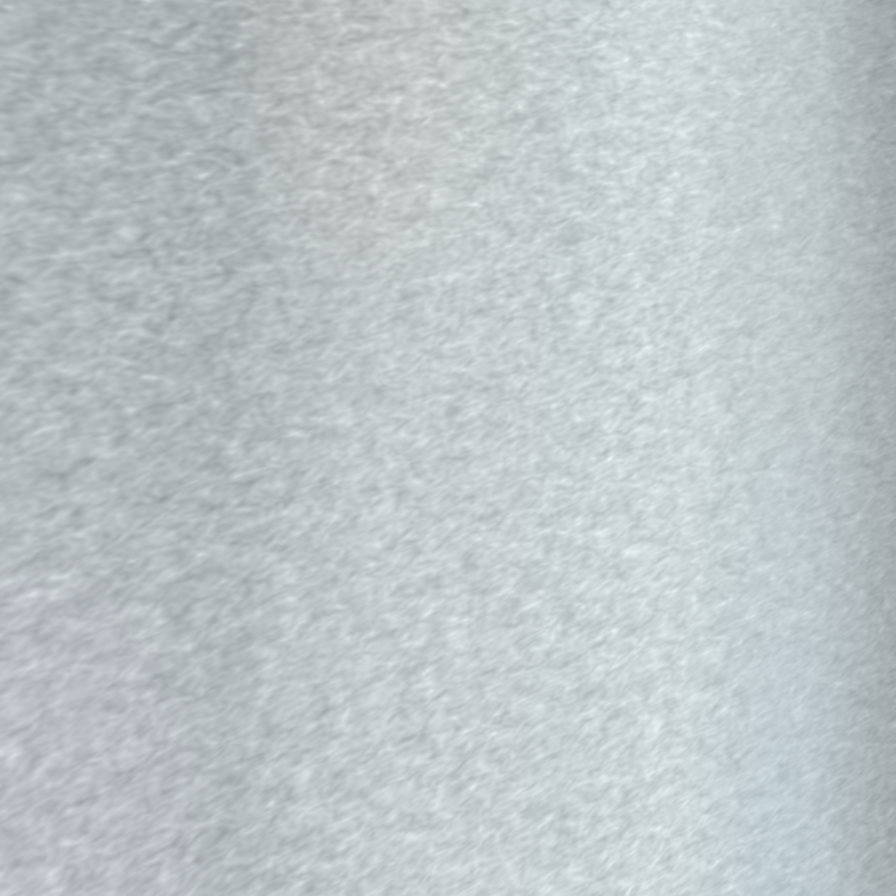
A WebGL 1 fragment shader for this texture:

```glsl
precision highp float;
// Brushed, mottled silver sheet with soft vertical bands of light and slanting grain.

uniform vec2 u_resolution;

// Tints are offsets added to the red-based brightness.
const vec3 SILVER_TINT = vec3(0.0, 0.029, 0.036);
const vec3 LAVENDER_TINT = vec3(0.002, -0.005, 0.013);
const vec3 BLUE_TINT = vec3(-0.018, 0.0, 0.016);
const vec3 WARM_TINT = vec3(0.007, -0.001, -0.010);
const vec3 MINT_TINT = vec3(-0.005, 0.004, 0.002);

const float LEFT_LIGHT = 0.700;     // brightness of the dim left side
const float CENTRE_RISE = 0.074;    // gain from left to centre
const float RIDGE_RISE = 0.036;     // gain towards the bright band
const float RIDGE_X = 0.785;        // where the bright band ends
const float EDGE_SHADE = 0.125;     // darkening at the right edge

const float SLOPE_TOP = 0.02;       // grain slope at the top
const float SLOPE_BOTTOM = 0.56;    // grain slope at the bottom
const float SLOPE_BEND = 0.18;      // extra tilt towards the right
const vec2 GRAIN_FREQ = vec2(35.0, 76.0);
const float MOTTLE_AMOUNT = 0.076;
const float GRAIN_AMOUNT = 0.104;
const float FINE_AMOUNT = 0.084;
const float GLINT_AMOUNT = 0.14;

vec2 hashGradient(vec2 cell) {
  vec2 h = vec2(dot(cell, vec2(127.1, 311.7)), dot(cell, vec2(269.5, 183.3)));
  return 2.0 * fract(sin(h) * 43758.547) - 1.0;
}

float gradientNoise(vec2 p) {
  vec2 i = floor(p);
  vec2 f = p - i;
  vec2 w = f * f * f * (f * (f * 6.0 - 15.0) + 10.0);
  float a = dot(hashGradient(i), f);
  float b = dot(hashGradient(i + vec2(1.0, 0.0)), f - vec2(1.0, 0.0));
  float c = dot(hashGradient(i + vec2(0.0, 1.0)), f - vec2(0.0, 1.0));
  float d = dot(hashGradient(i + vec2(1.0, 1.0)), f - vec2(1.0, 1.0));
  return mix(mix(a, b, w.x), mix(c, d, w.x), w.y);
}

// Stretched coordinates whose level lines tilt more towards the bottom
// and whose marks shorten towards the right.
vec2 grainSpace(vec2 p) {
  float slope = mix(SLOPE_BOTTOM, SLOPE_TOP, p.y);
  float along = p.x + 0.45 * p.x * p.x + 0.35 * p.y;
  float across = p.y - p.x * (slope + SLOPE_BEND * p.x);
  return vec2(along, across) * GRAIN_FREQ;
}

// Broad light: left dimness, bright band, shaded right edge.
float broadLight(vec2 p) {
  float light = LEFT_LIGHT;
  light += CENTRE_RISE * smoothstep(0.18, 0.52, p.x);
  light += RIDGE_RISE * smoothstep(0.52, RIDGE_X, p.x);
  light -= 0.030 * smoothstep(RIDGE_X - 0.02, RIDGE_X + 0.05, p.x);
  light -= 0.030 * smoothstep(0.82, 0.96, p.x);
  light -= EDGE_SHADE * smoothstep(0.89, 1.04, p.x);
  light += 0.016 * exp(-pow((p.x - 0.03) / 0.10, 2.0)) * (1.0 - p.y);
  light -= 0.014 * exp(-pow((p.x - 0.25) / 0.05, 2.0));
  light += mix(0.024, -0.026, p.y) * (1.0 - smoothstep(0.30, 0.75, p.x));
  light -= 0.025 * smoothstep(0.86, 1.0, p.x) * smoothstep(0.5, 1.0, p.y);
  return light + 0.018 * gradientNoise(p * vec2(7.0, 3.0) + 5.3);
}

float grain(vec2 p) {
  vec2 g = grainSpace(p);
  g += 0.5 * vec2(gradientNoise(g * 0.45 + 17.0), gradientNoise(g * 0.45 + 41.0));
  float mottle = gradientNoise(g * vec2(0.58, 0.40) + 3.7);
  float mid = gradientNoise(g + 11.2);
  float fine = gradientNoise(g * vec2(2.0, 1.8) + 29.4);
  float relief = MOTTLE_AMOUNT * mottle + GRAIN_AMOUNT * mid + FINE_AMOUNT * fine;
  float glint = max(mid + 0.5 * fine - 0.22, 0.0);
  relief += GLINT_AMOUNT * glint * glint;
  return relief * mix(1.0, 0.66, smoothstep(0.70, 0.90, p.x));
}

vec3 regionalTint(vec2 p) {
  float left = 1.0 - smoothstep(0.05, 0.42, p.x);
  float low = 1.0 - smoothstep(0.05, 0.70, p.y);
  float right = smoothstep(0.72, 0.88, p.x) * (1.0 - smoothstep(0.90, 1.02, p.x));
  float warm = exp(-pow((p.x - 0.42) / 0.18, 2.0)) * smoothstep(0.4, 1.0, p.y);
  float mint = exp(-pow((p.x - 0.72) / 0.16, 2.0));
  return SILVER_TINT + LAVENDER_TINT * left * low + WARM_TINT * warm
    + BLUE_TINT * right * (0.3 + 0.7 * low) + MINT_TINT * mint;
}

void main() {
  vec2 p = gl_FragCoord.xy / u_resolution;
  vec3 color = vec3(broadLight(p) + grain(p)) + regionalTint(p);
  gl_FragColor = vec4(clamp(color, 0.0, 1.0), 1.0);
}
```
